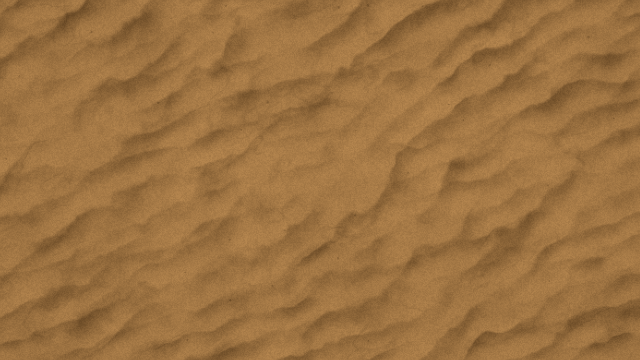
Reproduce this texture procedurally as a Shadertoy shader.

```glsl
#define RIPPLE_SPACING 0.108
#define RIPPLE_ANGLE 0.64
#define CROSS_SPACING 0.080
#define CROSS_ANGLE 0.32
#define RIPPLE_DEPTH 0.42
#define CROSS_DEPTH 0.32
#define CREASE_DEPTH 0.13
#define GRAIN_SCALE 390.0
#define GRAIN_DEPTH 0.35
#define SHADE_COLOR vec3(0.460, 0.325, 0.172)
#define SUNLIT_COLOR vec3(0.730, 0.540, 0.318)

float hash(vec2 p) {
    vec3 q = fract(vec3(p.xyx) * 0.1031);
    q += dot(q, q.yzx + 33.33);
    return fract((q.x + q.y) * q.z);
}

float valueNoise(vec2 p) {
    vec2 cell = floor(p), f = fract(p);
    f = f * f * (3.0 - 2.0 * f);
    return mix(mix(hash(cell), hash(cell + vec2(1, 0)), f.x),
               mix(hash(cell + vec2(0, 1)), hash(cell + vec2(1, 1)), f.x), f.y);
}

float fbm(vec2 p) {
    float sum = 0.0, weight = 0.5;
    for (int i = 0; i < 4; i++) {
        sum += weight * valueNoise(p);
        p = mat2(1.6, 1.2, -1.2, 1.6) * p + 17.3;
        weight *= 0.5;
    }
    return sum / 0.9375;
}

vec2 rotate(vec2 p, float angle) {
    float c = cos(angle), s = sin(angle);
    return vec2(c * p.x + s * p.y, c * p.y - s * p.x);
}

// Shadow of wandering ripples: soft below, crisp along the upper rim
float rippleShadow(vec2 p, float spacing, float angle, float seed) {
    vec2 q = rotate(p, angle) + seed;
    float bend = 1.6 * (fbm(q * vec2(2.4, 3.0)) - 0.5);
    float scallop = 0.90 * (fbm(q * vec2(9.0, 8.0) + 31.0) - 0.5);
    float phase = fract(q.y / spacing + bend + scallop);
    float softness = 0.08 + 0.14 * valueNoise(q * 9.0 + 9.0);
    float rise = smoothstep(0.22, 1.0 - softness, phase);
    float rim = 1.0 - smoothstep(1.0 - softness, 1.0, phase);
    float strength = smoothstep(0.30, 0.72, fbm(q * vec2(8.0, 11.0) + 53.0));
    return rise * rim * (0.20 + 1.25 * strength);
}

// Thin broken cracks where two slopes meet
float creases(vec2 p) {
    vec2 q = rotate(p, 0.45) * vec2(5.0, 9.0) + 140.0;
    float line = 1.0 - smoothstep(0.004, 0.030, abs(fbm(q) - 0.5));
    return line * smoothstep(0.45, 0.65, fbm(p * 9.0 + 77.0));
}

// Sparse dark flecks, one candidate per cell
float flecks(vec2 p) {
    vec2 cell = floor(p);
    vec2 center = 0.3 + 0.4 * vec2(hash(cell + 3.1), hash(cell + 8.7));
    float radius = 0.05 + 0.05 * hash(cell + 21.0);
    float dist = length(fract(p) - center);
    return step(0.97, hash(cell + 40.0)) * (1.0 - smoothstep(radius * 0.5, radius * 1.5, dist));
}

void mainImage(out vec4 fragColor, in vec2 fragCoord) {
    vec2 p = fragCoord / iResolution.y;
    vec2 uv = fragCoord / iResolution.xy;

    // Two ripple families trade places across the sand
    float blend = smoothstep(0.32, 0.68, fbm(p * 3.0 + 70.0));
    float broad = rippleShadow(p, RIPPLE_SPACING, RIPPLE_ANGLE, 4.0);
    float cross = rippleShadow(p, CROSS_SPACING, CROSS_ANGLE, 12.0);
    float tone = 0.785;
    tone -= RIPPLE_DEPTH * broad * mix(1.0, 0.5, blend);
    tone -= CROSS_DEPTH * cross * mix(0.3, 1.0, blend);
    tone -= CREASE_DEPTH * creases(p);

    // Gentle undulation, mottling and light falloff
    tone += 0.30 * (fbm(p * 7.0 + 25.0) - 0.5);
    tone += 0.12 * (fbm(p * 28.0 + 61.0) - 0.5);
    tone -= 0.28 * dot(uv - 0.5, uv - 0.5);

    // Fine sand grains
    float grain = 0.75 * valueNoise(p * GRAIN_SCALE)
                + 0.25 * valueNoise(p * GRAIN_SCALE * 0.37 + 90.0);
    tone += GRAIN_DEPTH * (grain - 0.5);
    tone -= 0.35 * flecks(p * 26.0);

    vec3 color = mix(SHADE_COLOR, SUNLIT_COLOR, clamp(tone, -0.2, 1.15));
    fragColor = vec4(color, 1.0);
}
```
